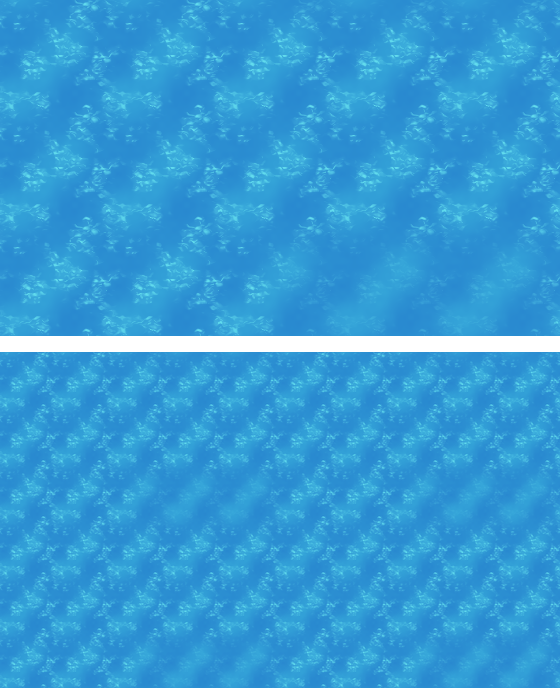
Top: one tile. Bottom: repeated 2 by 2.
Reproduce this texture procedurally as a WebGL 1 fragment shader.

```glsl
precision highp float;
// Rippling blue water: 5 by 3 square tiles of soft light with clustered cyan glints.
uniform vec2 u_resolution;

float hash(vec2 p) {
  vec3 q = fract(p.xyx * 0.1031);
  q += dot(q, q.yzx + 33.33);
  return fract((q.x + q.y) * q.z);
}

// Value noise on a tile, wrapping after n cells
float noise(vec2 tile, float n, float seed) {
  vec2 g = tile * n, i = floor(g), f = fract(g);
  f = f * f * (3.0 - 2.0 * f);
  vec2 a = mod(i, n) + seed, b = mod(i + 1.0, n) + seed;
  return mix(mix(hash(a), hash(vec2(b.x, a.y)), f.x),
             mix(hash(vec2(a.x, b.y)), hash(b), f.x), f.y);
}

// Soft round spot that wraps around the tile
float spot(vec2 tile, vec2 centre, float radius) {
  vec2 d = fract(tile - centre + 0.5) - 0.5;
  return exp(-dot(d, d) / (radius * radius));
}

// How thickly the glints gather
float density(vec2 tile) {
  float clumps = 0.6 * noise(tile, 9.0, 11.0) + 0.4 * noise(tile, 15.0, 37.0);
  float gathered = spot(tile, vec2(0.06, 0.06), 0.07) + spot(tile, vec2(0.59, 0.59), 0.08)
                 + spot(tile, vec2(0.91, 0.51), 0.08) + spot(tile, vec2(0.29, 0.32), 0.07)
                 + spot(tile, vec2(0.70, 0.25), 0.07) + spot(tile, vec2(0.82, 0.74), 0.07)
                 + spot(tile, vec2(0.26, 0.52), 0.06) + spot(tile, vec2(0.38, 0.03), 0.06)
                 + spot(tile, vec2(0.68, 0.86), 0.06) + spot(tile, vec2(0.17, 0.76), 0.06);
  float calm = spot(tile, vec2(0.48, 0.27), 0.10) + spot(tile, vec2(0.80, 0.08), 0.09);
  return clumps + 0.28 * gathered - 0.2 * calm;
}

// One tilted dash per cell, kept only where the density allows
float glints(vec2 tile, float n, float seed) {
  vec2 g = tile * n;
  float light = 0.0;
  for (int y = -1; y <= 1; y++) {
    for (int x = -1; x <= 1; x++) {
      vec2 cell = floor(g) + vec2(float(x), float(y));
      vec2 id = mod(cell, n) + seed;
      vec2 centre = cell + 0.15 + 0.7 * vec2(hash(id), hash(id + 71.3));
      float angle = mix(-0.75, 0.6, hash(id + 23.7));
      float c = cos(angle), s = sin(angle);
      vec2 d = g - centre;
      d = vec2(c * d.x + s * d.y, c * d.y - s * d.x);
      vec2 size = vec2(mix(0.35, 0.85, hash(id + 5.9)), mix(0.16, 0.36, hash(id + 47.1)));
      float dash = smoothstep(0.0, 0.75, 1.0 - length(d / size));
      float shown = smoothstep(0.5, 0.72, density(centre / n) + 0.2 * (hash(id + 91.7) - 0.5));
      light += dash * shown * mix(0.3, 1.0, hash(id + 13.1));
    }
  }
  return light;
}

void main() {
  vec2 uv = gl_FragCoord.xy / u_resolution;
  vec2 tile = fract(uv * vec2(5.0, 3.0));

  // Diagonal band of soft light over deeper water
  float glow = spot(tile, vec2(0.61, 0.63), 0.20) + 0.8 * spot(tile, vec2(0.40, 0.38), 0.20)
             + 0.9 * spot(tile, vec2(0.14, 0.12), 0.23);
  float mottle = 0.6 * noise(tile, 5.0, 3.0) + 0.4 * noise(tile, 18.0, 29.0);
  float shade = clamp(0.72 * glow + 0.34 * mottle - 0.04, 0.0, 1.0);
  vec3 water = mix(vec3(0.155, 0.525, 0.810), vec3(0.208, 0.655, 0.852), shade);

  // Ragged glints in three sizes, with a faint haze around the clumps
  vec2 ragged = tile + 0.026 * (vec2(noise(tile, 30.0, 53.0), noise(tile, 30.0, 83.0)) - 0.5);
  float light = glints(ragged, 15.0, 7.0) + 0.6 * glints(ragged, 25.0, 101.0);
  light += 0.3 * glints(ragged, 9.0, 59.0);
  light *= 0.4 + 0.9 * noise(tile, 44.0, 17.0);
  light += 0.16 * smoothstep(0.45, 0.85, density(ragged));

  // Glints fade out in the lower right tiles
  vec2 away = abs(fract(uv - vec2(0.74, 0.13) + 0.5) - 0.5);
  float wear = (1.0 - smoothstep(0.18, 0.32, away.x)) * (1.0 - smoothstep(0.13, 0.22, away.y));
  light *= 1.0 - 0.7 * wear;

  vec3 cyan = vec3(0.38, 0.86, 0.930);
  gl_FragColor = vec4(mix(water, cyan, clamp(0.9 * light, 0.0, 1.0)), 1.0);
}
```
